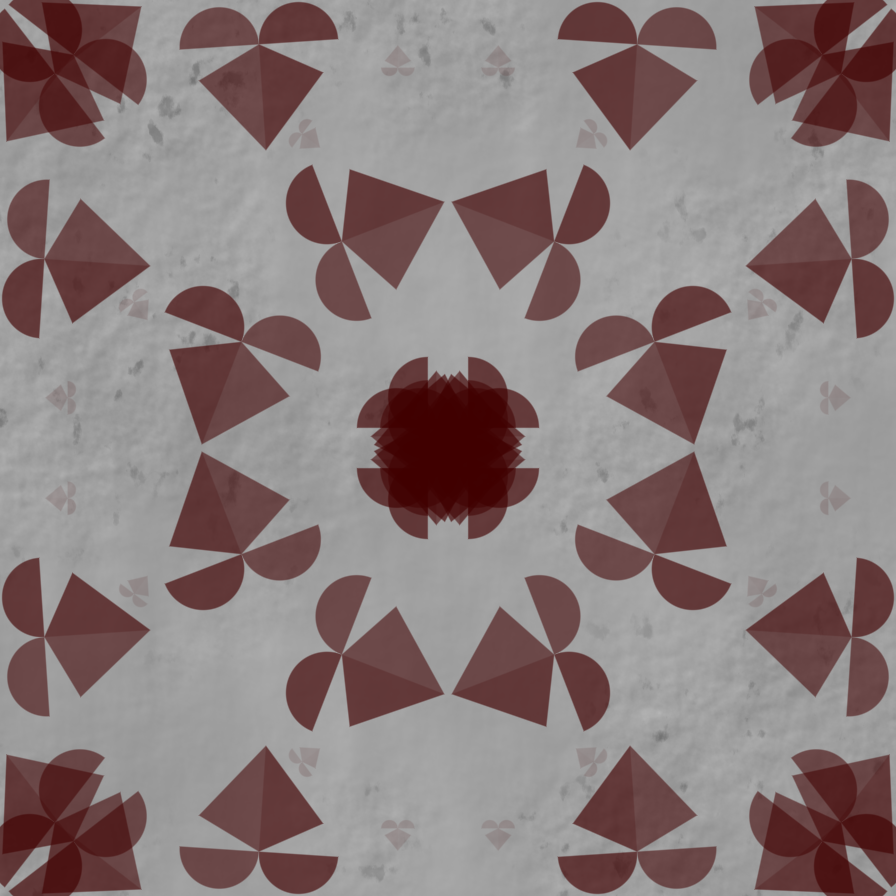
A Shadertoy shader for this pattern:

```glsl
const vec3 PLASTER = vec3(0.625);
const vec3 INK = vec3(0.25, 0.0, 0.0);
const float LIGHT_ALPHA = 0.55;
const float DARK_ALPHA = 0.65;
const float FAINT = 0.22;          // strength of the small motifs
const float KITE_LENGTH = 0.1185;
const float KITE_SHOULDER = 0.036;
const float KITE_HALF_WIDTH = 0.0695;
const float PETAL_RADIUS = 0.0443;
const float SOFTNESS = 0.0011;
const float RELIEF = 0.16;

float hash(vec2 p) {
    vec3 q = fract(vec3(p.xyx) * 0.1031);
    q += dot(q, q.yzx + 33.33);
    return fract((q.x + q.y) * q.z);
}

float noise(vec2 p) {
    vec2 cell = floor(p), f = fract(p);
    f = f * f * (3.0 - 2.0 * f);
    return mix(mix(hash(cell), hash(cell + vec2(1, 0)), f.x),
               mix(hash(cell + vec2(0, 1)), hash(cell + 1.0), f.x), f.y);
}

float fbm(vec2 p) {
    float sum = 0.0, amp = 0.5;
    for (int i = 0; i < 5; i++) {
        sum += amp * noise(p);
        p = mat2(1.6, 1.2, -1.2, 1.6) * p + 7.3;
        amp *= 0.5;
    }
    return sum;
}

float halfDisc(vec2 q) {
    return max(length(q - vec2(0.0, PETAL_RADIUS)) - PETAL_RADIUS, q.x);
}

float kite(vec2 q) {
    vec2 inner = normalize(vec2(-KITE_HALF_WIDTH, KITE_SHOULDER));
    vec2 outer = normalize(vec2(KITE_HALF_WIDTH, KITE_LENGTH - KITE_SHOULDER));
    return max(dot(q, inner), dot(q - vec2(KITE_LENGTH, 0.0), outer));
}

// Light let through by one motif: a two-tone kite and two petals
float motif(vec2 p, vec2 pivot, vec2 axis, float size, float kiteShift, float strength, float soft) {
    axis = normalize(axis);
    vec2 d = p - pivot;
    vec2 q = vec2(dot(d, axis), dot(d, vec2(axis.y, -axis.x))) / size;
    float blur = soft / size;
    float alpha = strength * mix(LIGHT_ALPHA, DARK_ALPHA, smoothstep(-blur, blur, q.y));
    q.y = abs(q.y);
    float petals = 1.0 - smoothstep(-blur, blur, halfDisc(q));
    float body = 1.0 - smoothstep(-blur, blur, kite(q - vec2(kiteShift, 0.0)));
    return (1.0 - alpha * petals) * (1.0 - alpha * body);
}

// Mottled wall with embossed grain, rough patches and pits
vec3 plaster(vec2 p) {
    float broad = fbm(p * 5.0 + 11.0) - 0.48;
    float streaks = fbm(p * vec2(24.0, 5.0) + 3.0) - 0.48;
    vec2 grain = p * 38.0 + 20.0;
    float emboss = fbm(grain) - fbm(grain + vec2(0.16, -0.2));
    float rough = smoothstep(0.42, 0.68, fbm(p * 4.0 + 31.0));
    float pits = smoothstep(0.66, 0.8, fbm(p * vec2(46.0, 34.0) + 57.0));
    float shade = 0.08 * broad + 0.06 * streaks
                + RELIEF * emboss * (0.3 + rough) - 0.12 * pits * rough;
    return PLASTER + shade;
}

void mainImage(out vec4 fragColor, in vec2 fragCoord) {
    float side = min(iResolution.x, iResolution.y);
    vec2 p = (fragCoord - 0.5 * iResolution.xy) / side;
    float soft = max(SOFTNESS, 0.7 / side);

    // Eight reflections of the square; overlaps multiply
    float through = 1.0;
    for (int i = 0; i < 8; i++) {
        vec2 q = p * vec2((i & 1) == 0 ? 1.0 : -1.0, (i & 2) == 0 ? 1.0 : -1.0);
        if ((i & 4) != 0) q = q.yx;
        // Border, ring, corner and centre
        through *= motif(q, vec2(-0.211, -0.4505), vec2(6, 91), 1.0, 0.0, 1.0, soft);
        through *= motif(q, vec2(-0.1185, -0.2305), vec2(88, -34), 1.035, 0.0, 1.0, soft);
        through *= motif(q, vec2(-0.4388, -0.418), vec2(75, -58), 1.03, 0.0, 1.0, soft);
        through *= motif(q, vec2(-0.0225, -0.013), vec2(1, 0), 1.0, -0.010, 1.0, soft);
        // Faint small motifs
        through *= motif(q, vec2(-0.056, -0.4245), vec2(0, -1), 0.21, 0.0, FAINT, soft);
        through *= motif(q, vec2(-0.1628, -0.3503), vec2(4, 3), 0.21, 0.0, FAINT, soft);
    }

    fragColor = vec4(mix(INK, plaster(p), through), 1.0);
}
```
